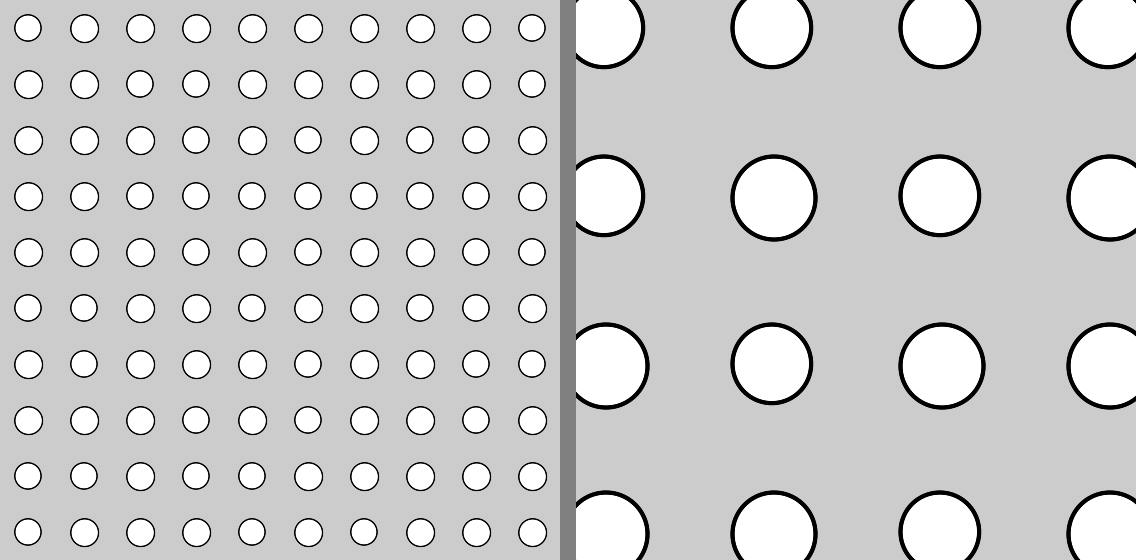
Left: the whole. Right: its middle third, enlarged.
A WebGL 1 fragment shader for this pattern:

```glsl
precision highp float;
// A ten by ten grid of white discs with thin black outlines on light grey.
// Each cell holds one circle distance field; a hash per cell picks one of
// two sizes, and both sizes share the same top-left corner.

uniform vec2 u_resolution;

float hash(vec2 cell) {
  return fract(sin(dot(cell, vec2(12.99, 78.23))) * 437.58);
}

void main() {
  vec2 grid = gl_FragCoord.xy / u_resolution * 10.0;
  float pixel = 10.0 / min(u_resolution.x, u_resolution.y);
  vec2 cell = floor(grid);
  vec2 local = fract(grid);

  // Outer radius in cells: about two in five discs are slightly smaller
  float radius = mix(0.247, 0.260, step(0.41, hash(cell)));

  // Anchor the bounding box at the top left of the cell
  vec2 center = vec2(0.252 + radius, 0.748 - radius);
  float edge = length(local - center) - radius;

  // Black outline disc, then the white fill inset by the line width
  float outline = 1.0 - smoothstep(-0.5 * pixel, 0.5 * pixel, edge);
  float fill = 1.0 - smoothstep(-0.5 * pixel, 0.5 * pixel, edge + 0.026);
  float shade = mix(mix(0.8, 0.0, outline), 1.0, fill);

  gl_FragColor = vec4(vec3(shade), 1.0);
}
```
